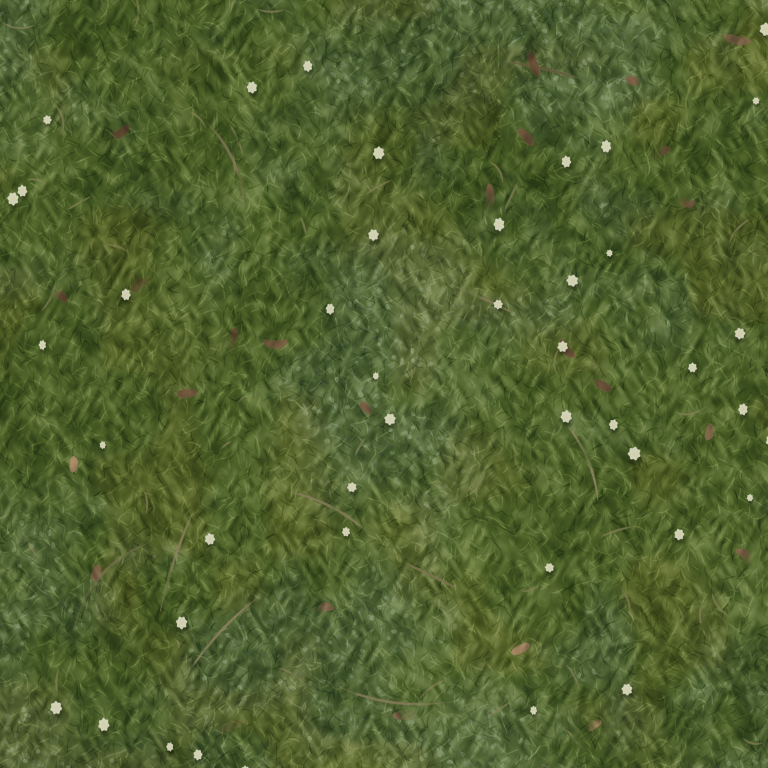
Give the GLSL for this texture, as a WebGL 2 fragment shader.

```glsl
#version 300 es
precision highp float;
// A mossy lawn seen from above: streaky noise and short curved blades form the
// turf, with cool clover patches, dry twigs, fallen leaves and small daisies.
// All scattered parts come from jittered grids, in units of the canvas height.
#define PATCH_SCALE 5.0
#define GRAIN_SCALE vec2(165.0, 62.0)
#define GRAIN_CONTRAST 0.85
#define BLADE_CONTRAST 0.75
#define CLOVER_AMOUNT 0.55
#define EDGE_SOFTNESS 0.0012
#define DAISY_CELLS 12.0
#define DAISY_CHANCE 0.62
#define DAISY_RADIUS 0.0082
#define TWIG_CHANCE 0.6
#define LEAF_CHANCE 0.28

uniform vec2 u_resolution;
out vec4 fragColor;

vec3 hash3(vec2 p) {
    vec3 q = fract(p.xyx * vec3(0.1031, 0.1030, 0.0973));
    q += dot(q, q.yxz + 33.33);
    return fract((q.xxy + q.yzz) * q.zyx);
}

float noise(vec2 p) {
    vec2 c = floor(p), f = fract(p);
    f = f * f * (3.0 - 2.0 * f);
    float low = mix(hash3(c).x, hash3(c + vec2(1, 0)).x, f.x);
    float high = mix(hash3(c + vec2(0, 1)).x, hash3(c + vec2(1, 1)).x, f.x);
    return mix(low, high, f.y);
}

float fbm(vec2 p) {
    return 0.5 * noise(p) + 0.3 * noise(p * 2.1 + 17.3) + 0.2 * noise(p * 4.3 + 41.7);
}

mat2 rotation(float a) {
    return mat2(cos(a), -sin(a), sin(a), cos(a));
}

float edge(float inside) {
    float soft = max(EDGE_SOFTNESS, 0.7 / u_resolution.y);
    return smoothstep(-soft, soft, inside);
}

// Scattered tapered arcs: x is the cover, y a random shade. Size is half length, half width.
vec2 strokes(vec2 p, float cells, float chance, vec2 size, float tilt, float seed) {
    vec2 hit = vec2(0.0, 0.5);
    for (int j = -1; j <= 1; j++)
    for (int i = -1; i <= 1; i++) {
        vec2 cell = floor(p * cells) + vec2(i, j);
        vec3 place = hash3(cell + seed), kind = hash3(cell + seed + 57.0);
        if (kind.x > chance) continue;
        vec2 d = rotation(1.5708 + (place.z - 0.5) * tilt) * (p - (cell + place.xy) / cells);
        float len = size.x * mix(0.5, 1.0, kind.y);
        float s = d.x / len;
        float bend = (fract(kind.z * 7.0) - 0.5) * 0.6 * len;
        float cover = edge(size.y * (1.0 - s * s * s * s) - abs(d.y - bend * s * s));
        hit = vec2(max(hit.x, cover), mix(hit.y, kind.z, cover));
    }
    return hit;
}

// Daisies in loose groups: x is the flower, y its heart, z the shadow beneath.
vec3 daisies(vec2 p) {
    vec3 hit = vec3(0.0);
    for (int j = -1; j <= 1; j++)
    for (int i = -1; i <= 1; i++) {
        vec2 cell = floor(p * DAISY_CELLS) + vec2(i, j);
        vec3 place = hash3(cell + 211.0), kind = hash3(cell + 263.0);
        float group = smoothstep(0.25, 0.75, noise(cell * 0.37 + 5.0));
        if (place.z > DAISY_CHANCE * group) continue;
        vec2 d = (p - (cell + place.xy) / DAISY_CELLS) * vec2(1.0 + 0.3 * kind.y, 1.0);
        float radius = DAISY_RADIUS * mix(0.5, 1.0, kind.x);
        float petals = 1.0 + 0.1 * cos(7.0 * atan(d.y, d.x) + 6.28 * kind.z);
        hit.x = max(hit.x, edge(radius * petals - length(d)));
        hit.y = max(hit.y, 1.0 - smoothstep(0.0, radius * 0.6, length(d)));
        vec2 below = d + vec2(-0.2, 0.7) * radius;
        hit.z = max(hit.z, 1.0 - smoothstep(0.5, 1.6, length(below) / radius));
    }
    return hit;
}

void main() {
    vec2 p = gl_FragCoord.xy / u_resolution.y;

    // Broad patches of moss and clover
    float patches = fbm(p * PATCH_SCALE + 3.0);
    float clover = smoothstep(0.36, 0.68, fbm(p * PATCH_SCALE * 1.3 + 29.0));
    float broad = noise(p * 2.4 + 61.0);

    // Streaky grain leaning one way or the other
    float leanLeft = noise(rotation(0.55) * p * GRAIN_SCALE.yx * 0.0 + rotation(0.55) * p * GRAIN_SCALE.x * vec2(1.0, GRAIN_SCALE.y / GRAIN_SCALE.x));
    float leanRight = noise(rotation(-0.5) * p * GRAIN_SCALE.x * vec2(1.0, GRAIN_SCALE.y / GRAIN_SCALE.x) + 83.0);
    float grain = mix(leanLeft, leanRight, smoothstep(0.35, 0.65, noise(p * 34.0)));
    float tone = 0.49 + GRAIN_CONTRAST * (grain - 0.5) + 0.6 * (fbm(p * 42.0) - 0.5)
               + 0.5 * (patches - 0.5) + 0.2 * (broad - 0.5);

    // Grass blades and clover leaflets
    for (int k = 0; k < 3; k++) {
        float layer = float(k);
        vec2 blade = strokes(p, 62.0 + 14.0 * layer, 0.9, vec2(0.0115, 0.0012), 2.6, 100.0 * layer);
        tone += BLADE_CONTRAST * blade.x * (blade.y - 0.47);
    }
    vec2 leaflet = strokes(p, 85.0, 0.6, vec2(0.005, 0.0028), 6.28, 337.0);
    tone += clover * leaflet.x * (leaflet.y - 0.3) * 0.6;

    // Turf colours from shade to light
    float cool = clamp(CLOVER_AMOUNT * clover * (0.75 + 0.5 * leaflet.x), 0.0, 1.0);
    vec3 shade = mix(vec3(0.18, 0.25, 0.09), vec3(0.20, 0.28, 0.18), cool);
    vec3 middle = mix(vec3(0.29, 0.37, 0.15), vec3(0.32, 0.40, 0.27), cool);
    vec3 light = mix(vec3(0.43, 0.50, 0.26), vec3(0.48, 0.56, 0.43), cool);
    tone = clamp(tone, -0.1, 1.15);
    vec3 color = tone < 0.5 ? mix(shade, middle, tone * 2.0) : mix(middle, light, tone * 2.0 - 1.0);
    color += vec3(0.035, 0.01, 0.0) * smoothstep(0.5, 0.8, noise(p * 13.0 + 7.0));

    // Dry twigs, straw and fallen leaves, partly sunk in the turf
    float sunk = smoothstep(0.2, 0.5, noise(p * 55.0 + 19.0));
    vec2 twig = strokes(p, 4.0, TWIG_CHANCE, vec2(0.075, 0.0018), 6.28, 401.0);
    vec2 straw = strokes(p, 13.0, 0.3, vec2(0.022, 0.0014), 6.28, 457.0);
    vec2 leaf = strokes(p, 9.0, LEAF_CHANCE, vec2(0.019, 0.0055), 4.5, 503.0);
    vec3 dry = mix(vec3(0.38, 0.34, 0.22), vec3(0.60, 0.56, 0.42), twig.y);
    color = mix(color, dry, twig.x * mix(0.35, 0.85, sunk));
    color = mix(color, vec3(0.52, 0.50, 0.34), straw.x * sunk * 0.75);
    vec3 brown = mix(vec3(0.36, 0.25, 0.18), vec3(0.62, 0.49, 0.38), leaf.y);
    color = mix(color, brown * (0.8 + 0.4 * grain), leaf.x * mix(0.2, 0.85, sunk));

    // Daisies over their soft shadows
    vec3 daisy = daisies(p);
    color *= 1.0 - 0.3 * daisy.z;
    vec3 petal = mix(vec3(0.85, 0.85, 0.75), vec3(0.86, 0.83, 0.62), 0.6 * daisy.y);
    color = mix(color, petal, daisy.x * 0.95);
    fragColor = vec4(color, 1.0);
}
```
